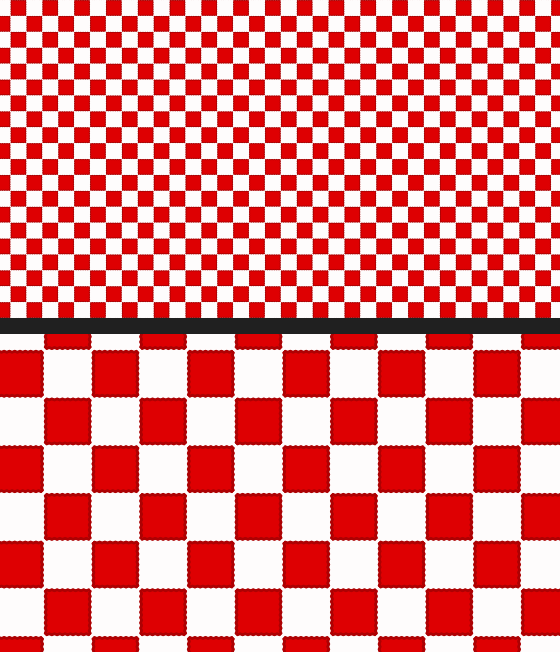
Top: the whole. Bottom: its middle third, enlarged.
Write a WebGL 2 fragment shader that draws this pattern.

```glsl
#version 300 es
precision highp float;

uniform vec2 u_resolution;
out vec4 outColor;

// Signed distance to a square with rounded corners
float roundedSquare(vec2 p, float halfSide, float radius) {
    vec2 d = abs(p) - halfSide + radius;
    return length(max(d, 0.0)) + min(max(d.x, d.y), 0.0) - radius;
}

// Square whose sides carry fine, stitch-like teeth
float stitchedSquare(vec2 p) {
    float along = abs(p.x) > abs(p.y) ? p.y : p.x;
    float teeth = 0.008 * cos(6.28318 * 9.0 * along);
    return roundedSquare(p, 0.494, 0.06) - teeth;
}

void main() {
    // Twenty rows fill the height; columns start partway through a cell
    vec2 p = gl_FragCoord.xy / u_resolution.y * 20.0 - vec2(0.66, 0.0);
    float pixel = 20.0 / u_resolution.y;
    vec2 cell = floor(p);

    // Distance to the nearest red square of the checkerboard
    float dist = 1.0;
    for (int y = -1; y <= 1; y++) {
        for (int x = -1; x <= 1; x++) {
            vec2 id = cell + vec2(x, y);
            if (mod(id.x + id.y, 2.0) > 0.5) {
                dist = min(dist, stitchedSquare(p - id - 0.5));
            }
        }
    }

    vec3 white = vec3(0.995, 0.988, 0.988);
    vec3 red = vec3(0.87, 0.0, 0.008);
    vec3 darkRed = vec3(0.68, 0.005, 0.01);

    // Thin dark outline just inside each square
    float soft = 0.6 * pixel;
    float outline = smoothstep(-soft, soft, dist + 0.065);
    float outside = smoothstep(-soft, soft, dist);
    vec3 color = mix(mix(red, darkRed, outline), white, outside);
    outColor = vec4(color, 1.0);
}
```
